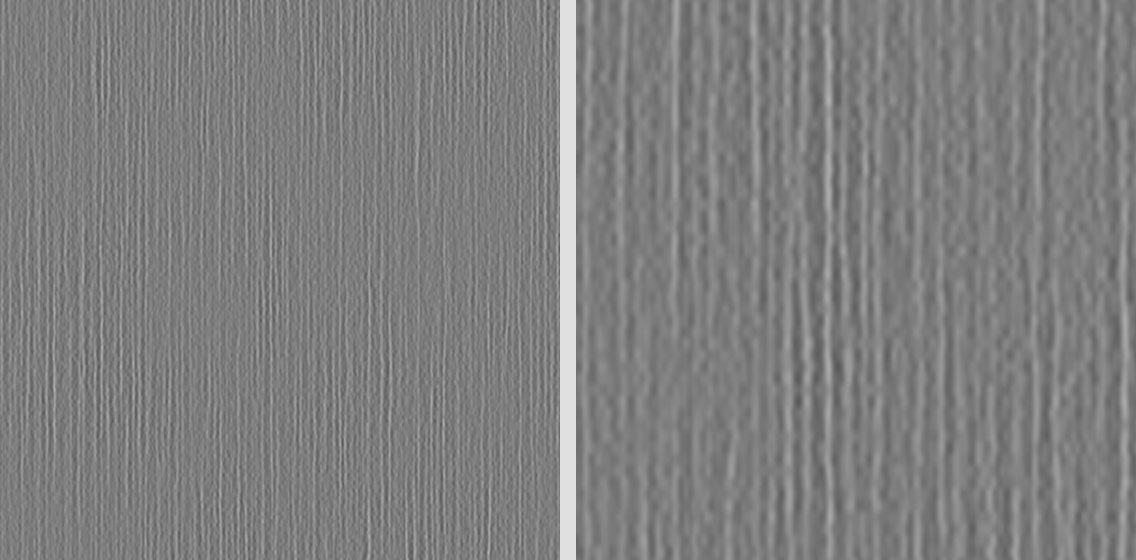
Left, the full canvas; right, a detail of the centre.
A Shadertoy shader for this texture:

```glsl
// Grey brushed surface with fine, upright, nearly straight ridges.
// Two layers of columns hold ridges that swell and fade along their length;
// each is balanced by its grooves, and fibres and grain roughen the ground.

const float GROUND_GREY = 0.492;
const float MAIN_COLUMNS = 90.0;
const float MAIN_CONTRAST = 0.215;
const float FINE_COLUMNS = 137.0;
const float FINE_CONTRAST = 0.045;
const float FIBRE_CONTRAST = 0.025;
const float GRAIN_CONTRAST = 0.078;

// Integer hash of a lattice point, from 0 to 1
float hash(vec2 cell, uint seed) {
    uvec2 q = uvec2(ivec2(cell));
    uint h = q.x * 1597334677u ^ q.y * 3812015801u ^ seed * 2798796415u;
    h = (h ^ (h >> 16)) * 2146121005u;
    h = (h ^ (h >> 15)) * 2221713035u;
    h ^= h >> 16;
    return float(h >> 8) / 16777216.0;
}

// Smooth value noise, from 0 to 1
float noise(vec2 p, uint seed) {
    vec2 cell = floor(p);
    vec2 f = fract(p);
    f = f * f * (3.0 - 2.0 * f);
    float low = mix(hash(cell, seed), hash(cell + vec2(1, 0), seed), f.x);
    float high = mix(hash(cell + vec2(0, 1), seed), hash(cell + vec2(1, 1), seed), f.x);
    return mix(low, high, f.y);
}

// Noise less its sideways neighbour, which leaves no broad blotches
float fineNoise(vec2 p, uint seed) {
    return noise(p, seed) - noise(p + vec2(1.5, 0.0), seed);
}

float bell(float offset, float width) {
    float t = offset / width;
    return exp(-0.5 * t * t);
}

// Light crest whose wide, shallow groove cancels its mean brightness
float ridgeProfile(float offset, float width, float grooveWidth) {
    return bell(offset, width) - width / grooveWidth * bell(offset, grooveWidth);
}

// One ridge, following its own column
float ridge(float x, float y, float column, uint seed) {
    float jitter = 0.50 * (hash(vec2(column, 0), seed) - 0.5);
    float waver = 0.40 * (noise(vec2(column, y * 9.0), seed + 1u) - 0.5);
    float wobble = 0.16 * (noise(vec2(column, y * 32.0), seed + 2u) - 0.5);
    float shift = 9.0 * hash(vec2(column, 0), seed + 3u);
    float swell = noise(vec2(column, y * 6.0 + shift), seed + 4u);
    float strength = mix(0.25, 1.0, smoothstep(0.1, 0.85, swell));
    float width = mix(0.17, 0.24, hash(vec2(column, 0), seed + 5u));
    float offset = x - (column + 0.5 + jitter + waver + wobble);
    return strength * ridgeProfile(offset, width, 0.46);
}

// Sum of the ridges close enough to be seen at this point
float ridges(vec2 uv, float columns, uint seed) {
    float x = uv.x * columns;
    float nearest = floor(x);
    float sum = 0.0;
    for (int i = -2; i <= 2; i++) {
        sum += ridge(x, uv.y, nearest + float(i), seed);
    }
    return sum;
}

// Broad areas of strong and faint relief
float relief(vec2 uv) {
    float broad = noise(uv * vec2(5.0, 3.0), 7u);
    float small = noise(uv * vec2(15.0, 7.0), 8u);
    return mix(0.5, 1.1, smoothstep(0.2, 0.8, 0.5 * broad + 0.5 * small));
}

void mainImage(out vec4 fragColor, in vec2 fragCoord) {
    vec2 uv = fragCoord / iResolution.xy;
    float depth = relief(uv);
    float fibre = fineNoise(uv * vec2(230.0, 18.0), 9u);
    float grain = fineNoise(uv * vec2(300.0, 145.0), 10u);

    float grey = GROUND_GREY;
    grey += depth * MAIN_CONTRAST * ridges(uv, MAIN_COLUMNS, 20u);
    grey += FINE_CONTRAST * ridges(uv, FINE_COLUMNS, 40u);
    grey += FIBRE_CONTRAST * fibre;
    grey += GRAIN_CONTRAST * mix(0.5, 1.0, depth) * grain;
    fragColor = vec4(vec3(grey), 1.0);
}
```
